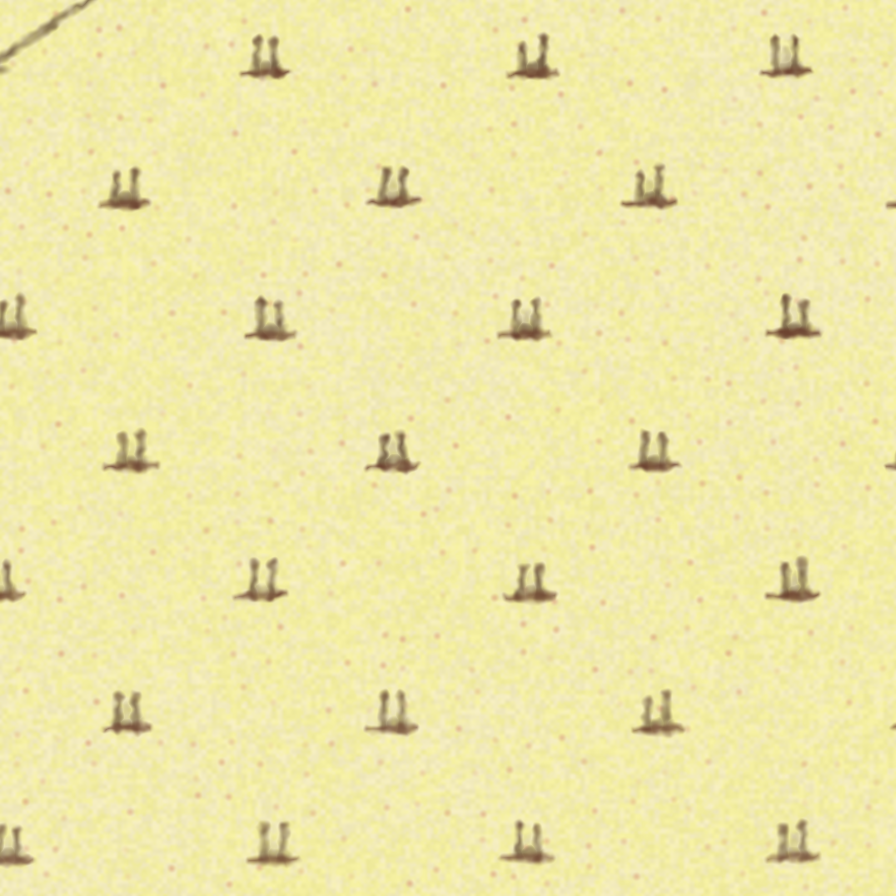
Write a WebGL 2 fragment shader that draws this pattern.

```glsl
#version 300 es
precision highp float;
// Cream paper printed with staggered rows of small twin-post marks on a ground stroke.
// Each mark is built from soft capsules, varied by a hash of its cell; grain, faint
// pink specks and one tapered twig in the top left corner complete the sheet.
uniform vec2 u_resolution;
out vec4 outColor;

const vec2 SPACING = vec2(0.291, 0.1465);   // column and row pitch
const vec2 ORIGIN = vec2(0.006, 0.041);     // ground line of the first mark
const float ROW_SHIFT = 0.138;              // offset of every second row
const vec2 JITTER = vec2(0.008, 0.002);
const float GROUND_HALF = 0.027;
const float GROUND_RADIUS = 0.0046;
const float POST_HEIGHT = 0.036;
const float POST_RADIUS = 0.0044;
const float SOFTNESS = 0.0042;
const float GRAIN_SCALE = 150.0;
const float GRAIN_CONTRAST = 1.9;
const float SPECK_CELLS = 25.0;
const float SPECK_CHANCE = 0.65;

const vec3 PAPER_YELLOW = vec3(0.95, 0.93, 0.62);
const vec3 PAPER_PALE = vec3(0.95, 0.92, 0.74);
const vec3 SPECK_PINK = vec3(0.88, 0.70, 0.54);
const vec3 INK_OLIVE = vec3(0.46, 0.38, 0.27);
const vec3 INK_BROWN = vec3(0.42, 0.25, 0.18);

float hash(vec2 p) {
    vec3 q = fract(vec3(p.xyx) * 0.1031);
    q += dot(q, q.yzx + 33.33);
    return fract((q.x + q.y) * q.z);
}

float noise(vec2 p) {
    vec2 i = floor(p), f = fract(p);
    f = f * f * (3.0 - 2.0 * f);
    return mix(mix(hash(i), hash(i + vec2(1, 0)), f.x),
               mix(hash(i + vec2(0, 1)), hash(i + vec2(1, 1)), f.x), f.y);
}

float softFill(float distance) {
    return 1.0 - smoothstep(-SOFTNESS, SOFTNESS, distance);
}

// Distance to a capsule whose radius runs from ra to rb.
float capsule(vec2 p, vec2 a, vec2 b, float ra, float rb) {
    vec2 d = b - a;
    float t = clamp(dot(p - a, d) / dot(d, d), 0.0, 1.0);
    return length(p - a - d * t) - mix(ra, rb, t);
}

// Coverage of one mark: x = posts and mound, y = ground stroke and heads.
vec2 markCoverage(vec2 p, vec2 cell) {
    float left = mix(-0.029, -0.023, hash(cell + 71.0));
    float ground = softFill(capsule(p, vec2(left, -0.001), vec2(-0.004, 0.0), 0.0020, GROUND_RADIUS));
    ground = max(ground, softFill(capsule(p, vec2(-0.004, 0.0), vec2(0.014, 0.0), GROUND_RADIUS, GROUND_RADIUS + 0.0010)));
    ground = max(ground, softFill(capsule(p, vec2(0.014, 0.0), vec2(GROUND_HALF, 0.0015), GROUND_RADIUS + 0.0010, 0.0024)));
    float mound = softFill(capsule(p, vec2(-0.009, 0.006), vec2(0.012, 0.006), 0.0055, 0.0065));
    float haze = 0.35 * softFill(capsule(p, vec2(0.001, 0.006), vec2(0.001, 0.024), 0.0080, 0.0040));
    float posts = max(mix(0.55, 0.95, hash(cell + 83.0)) * mound, haze * hash(cell + 97.0));
    for (int k = 0; k < 2; k++) {
        vec2 key = cell + vec2(13.0 * float(k) + 5.0, 29.0);
        float x = k == 0 ? -0.0095 : 0.0110;
        float height = POST_HEIGHT * mix(0.82, 1.04, hash(key)) + 0.0015 * float(k);
        vec2 foot = vec2(x + 0.002 * (hash(key + 3.0) - 0.5), 0.002);
        vec2 head = vec2(x + 0.005 * (hash(key + 7.0) - 0.35), height);
        vec2 neck = mix(foot, head, 0.62);
        posts = max(posts, softFill(capsule(p, foot, neck, POST_RADIUS + 0.0012, POST_RADIUS - 0.0010)));
        posts = max(posts, softFill(capsule(p, neck, head, POST_RADIUS - 0.0010, POST_RADIUS)));
        ground = max(ground, 0.4 * softFill(length(p - head) - POST_RADIUS));
    }
    return vec2(posts, ground);
}

void main() {
    vec2 uv = gl_FragCoord.xy / u_resolution.y;

    // Paper: fine grain over slow tonal drift
    float grain = 0.65 * noise(uv * GRAIN_SCALE) + 0.35 * noise(uv.yx * GRAIN_SCALE * 1.7 + 40.0) - 0.5;
    float drift = 0.6 * noise(uv * 6.0 + 11.0) + 0.4 * noise(uv * 24.0 + 70.0) - 0.5;
    vec3 color = mix(PAPER_YELLOW, PAPER_PALE, clamp(0.46 + GRAIN_CONTRAST * grain + 0.5 * drift, 0.0, 1.0));
    color += 0.045 * (noise(uv * GRAIN_SCALE * 1.2 + 90.0) - 0.5);

    // Scattered pink specks
    vec2 speckCell = floor(uv * SPECK_CELLS);
    vec2 speckAt = 0.16 + 0.68 * vec2(hash(speckCell + 17.0), hash(speckCell + 53.0));
    float speckDistance = length(fract(uv * SPECK_CELLS) - speckAt) / SPECK_CELLS;
    float speckStrength = step(hash(speckCell + 101.0), SPECK_CHANCE) * mix(0.2, 0.85, hash(speckCell + 131.0));
    color = mix(color, SPECK_PINK, speckStrength * (1.0 - smoothstep(0.0, 0.0062, speckDistance)));

    // Staggered marks
    float row = floor((uv.y - ORIGIN.y) / SPACING.y + 0.35);
    float rowX = ORIGIN.x + ROW_SHIFT * mod(row, 2.0);
    vec2 cell = vec2(floor((uv.x - rowX) / SPACING.x + 0.5), row);
    vec2 wander = vec2(hash(cell + 201.0), hash(cell + 233.0)) * 2.0 - 1.0;
    vec2 center = vec2(rowX, ORIGIN.y) + cell * SPACING + JITTER * wander;
    vec2 wobble = 0.004 * vec2(noise(uv * 130.0) - 0.5, noise(uv * 130.0 + 60.0) - 0.5);
    vec2 coverage = markCoverage(uv - center + wobble, cell + 20.0);
    float cornerGap = 1.0 - step(cell.x, 0.5) * step(5.5, row);
    float wear = mix(0.62, 1.08, noise(uv * 125.0 + 25.0)) * mix(0.84, 1.0, hash(cell + 301.0));
    wear = min(wear * mix(0.84, 1.0, smoothstep(0.2, 0.6, uv.y)), 1.0) * cornerGap;
    color = mix(color, INK_OLIVE, coverage.x * wear);
    color = mix(color, INK_BROWN, coverage.y * wear);

    // Twig crossing the corner, broken and thickest in the middle
    vec2 twigMiddle = vec2(0.042, 0.962);
    float twig = min(capsule(uv + wobble, vec2(-0.01, 0.928), twigMiddle, 0.0026, 0.0056),
                     capsule(uv + wobble, twigMiddle, vec2(0.112, 1.008), 0.0056, 0.0020));
    twig = min(twig, length((uv - vec2(0.0, 0.922)) * vec2(0.5, 1.0)) - 0.004);
    color = mix(color, INK_OLIVE, softFill(twig) * mix(0.45, 0.95, noise(uv * 90.0)));

    outColor = vec4(color, 1.0);
}
```
